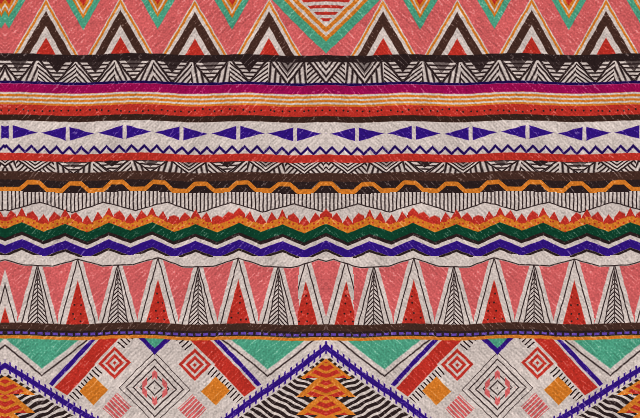
Give the GLSL for this pattern, as a WebGL 2 fragment shader.

```glsl
#version 300 es
precision highp float;
// Hand-inked folk textile: stacked bands of peaks, hatching, darts, zigzags, spikes and lozenges.
// The sheet is 500 units tall with y running down; x is folded into mirrored halves, and each
// band is built from triangle waves, then roughened with gradient noise like pencil on paper.
uniform vec2 u_resolution;
out vec4 fragColor;

const vec3 paper = vec3(.82, .76, .73), dark = vec3(.17, .12, .12), brown = vec3(.27, .17, .14);
const vec3 red = vec3(.74, .19, .15), pink = vec3(.82, .37, .37), orange = vec3(.83, .47, .15);
const vec3 blue = vec3(.19, .08, .48), green = vec3(.3, .62, .5), forest = vec3(.06, .25, .17);
vec3 col = paper;
float aa;

void ink(vec3 c, float d) { col = mix(c, col, smoothstep(-aa, aa, d)); }
float band(float v, float lo, float hi) { return max(lo - v, v - hi); }
// Distance to the nearest multiple of T
float tri(float x, float T) { return abs(mod(x + T * .5, T) - T * .5); }

vec2 hash(vec2 c) {
  c = vec2(dot(c, vec2(127.1, 311.7)), dot(c, vec2(269.5, 183.3)));
  return 2. * fract(sin(c) * 43758.5) - 1.;
}
float noise(vec2 p) {
  vec2 i = floor(p), f = p - i, u = f * f * (3. - 2. * f), e = vec2(1, 0);
  return mix(mix(dot(hash(i), f), dot(hash(i + e), f - e), u.x),
    mix(dot(hash(i + e.yx), f - e.yx), dot(hash(i + 1.), f - 1.), u.x), u.y);
}
float dots(vec2 p, float T) {
  vec2 c = floor(p / T);
  return length(p - (c + .5 + .25 * hash(c)) * T) - 1.;
}

// Nested triangles over a baseline, with a broad V on the mirror axis
void peaks(float x, float y) {
  float t = .5 * y - .87 * tri(max(x, 23.5) - 68., 89.), u = .7 * (x + y);
  col = pink;
  ink(paper, -1. - t);
  ink(orange, band(t, .5, 3.));
  ink(brown, band(t, 7., 16.));
  ink(red, 23. - t);
  ink(green, t + 20.5);
  ink(orange, t + 27.5);
  ink(paper, t + 30.);
  ink(orange, t + 32.);
  ink(red, t + 35.);
  ink(green, u - 45.);
  ink(orange, u - 35.);
  ink(paper, u - 31.);
  ink(orange, u - 27.5);
  ink(paper, u - 23.);
  ink(red, max(u - 20., tri(y, 8.) - 1.8));
}

// Triangles filled with strokes in changing directions; y is measured from the band top
void hatching(float x, float y, float h) {
  float l = tri(x, 46.), k = hash(vec2(floor(x / 46. + .5), h)).x;
  float seam = .75 * (l - (h - y) * 20. / h);
  float s = seam < 0. ? (k > 0. ? y : seam) : .7 * (l + y * k * 1.5);
  ink(dark, min(tri(s, 4.6) - .9, abs(seam) - 1.2));
  ink(dark, max(seam + 7., -k));
}

// Arches, comb, flames and the two bold zigzags
void zigzags(float x, float y) {
  float zig = tri(x, 52.), z = y - .4 * zig, edge = 243. + .3 * tri(x - 38., 76.);
  ink(dark, max(y - edge, tri(x, 4.7) - .7));
  ink(dark, abs(y - edge) - .6);
  float tooth = 1.5 * tri(x, 13.) * (.8 + .4 * hash(vec2(floor(x / 13. + .5))).x);
  ink(red, .6 * (250. + .3 * zig + tooth - y));
  ink(orange, 259. + 3. * noise(vec2(x, y) * .15) - z);
  ink(red, max(258. - z, dots(vec2(x, y), 6.)));
  ink(forest, 268. - z);
  ink(dark, 279. - z);
  ink(paper, 283. - z);
  ink(blue, band(z, 288., 298.));
  ink(dark, band(z, 298., 301.));
  if (y < 231.) {
    col = dark;
    ink(orange, abs(y - 219. - clamp(.9 * tri(x, 50.) - 5.4, 0., 10.)) - 3.4);
  }
}

// White spikes between pink wedges, alternately holding a red cone or a feather
void spikes(float x, float y) {
  float k = floor((x - 9.) / 48. + .5), odd = mod(k, 2.);
  float l = abs(x - (k < 1. ? 24. : 9. + 48. * k));
  float top = 310. + .3 * min(tri(x - 9., 96.), 30.), g = l - .27 * (y - 310. - 8. * odd);
  ink(pink, max(5.5 - g, top + 1. - y));
  ink(dark, max(abs(g) - .6, top - y));
  ink(dark, abs(y - top) - .6);
  if (odd < .5) {
    float cone = l - .27 * (y - 336.);
    ink(red, cone);
    ink(dark, max(cone + 2., dots(vec2(x, y), 9.)));
  } else {
    float leaf = l - .19 * (y - 325.);
    ink(dark, max(leaf, min(l - .5, tri(y - l, 5.) - .8)));
    ink(dark, abs(leaf) - .5);
  }
}

// Lozenge patchwork crossed by laddered chevrons with stepped trees inside
void patchwork(float x, float y) {
  float m = abs(x - 205.), f = .73 * (m - .93 * (y - 406.)), r = .7 * (m + abs(y - 466.));
  ink(dark, max(r - 30., tri(r, 6.) - .6));
  ink(pink, max(band(r, 9., 15.), tri(m, 12.) - 3.));
  ink(dark, max(band(f, 18., 29.), tri(y + m, 7.) - 1.));
  ink(red, band(f, 31., 48.));
  ink(blue, band(f, 51., 56.));
  float gem = .7 * (abs(m - 48.) + abs(y - 436.));
  ink(paper, gem - 17.);
  ink(red, max(gem - 15., 1.4 - tri(gem - 3., 6.)));
  ink(orange, .7 * (abs(m - 73.) + abs(y - 468.)) - 12.);
  ink(pink, max(.7 * (abs(m - 45.) + abs(y - 489.)) - 12., tri(y + m, 6.) - 2.));
  float vee = .7 * (m + y - 426.), flag = .6 * (.8 * abs(m - 135.) + y - 442.);
  ink(blue, vee);
  ink(green, vee + 5.);
  ink(paper, flag - 7.);
  ink(dark, abs(flag - 5.) - .6);
  ink(green, flag);
  float a = max(.81 * (y - 408. - .73 * x), .86 * (y - 432. - .6 * (384. - x)));
  ink(paper, -3. - a);
  ink(blue, max(band(a, 0., 12.), min(3. - min(a, 12. - a), tri(x, 7.) - 1.) * 1.));
  float c = min(x, 384. - x), tree = .6 * (c - 10. - 1.2 * mod(y - 430., 22.));
  ink(dark, max(14. - a, tri(y + .5 * c + 5. * noise(vec2(x, y) * .07), 8.) - 2.2));
  ink(orange, max(17. - a, tree));
  ink(red, max(max(20. - a, tree + 6.), tri(y + .4 * c, 9.) - 2.6));
}

void main() {
  aa = 350. / u_resolution.y;
  vec2 p = gl_FragCoord.xy * 500. / u_resolution.y;
  p = vec2(tri(p.x - 390., 768.), 500. - p.y);
  vec2 q = p + .9 * vec2(noise(p * .11), noise(p * .13 + 40.));
  float x = q.x, y = q.y + 5. * noise(vec2(p.x * .012, 3.5));

  if (y < 70.) peaks(x, y);
  else if (y < 101.) hatching(x, y - 74., 26.);
  else if (y < 190.) {
    // Ruled stripes, paired darts and a fine zigzag
    ink(orange, max(band(y, 112., 128.), tri(y - 116., 5.) - 1.3));
    ink(red, band(y, 127., 140.));
    ink(dark, max(band(y, 129., 137.), dots(q, 8.)));
    float l = tri(x - 37., 68.);
    ink(blue, max(2.5 - l, abs(y - 160.) - .28 * (31. - l)));
    ink(blue * .7, .7 * (abs(y - 184. + tri(x, 15.)) - 1.9));
  }
  else if (y < 212.) hatching(x + 20., y - 194., 14.);
  else if (y < 307.) zigzags(x, y);
  else if (y < 398.) spikes(x, y);
  else patchwork(x, y);

  // Separators
  ink(dark, band(y, 66., 74.));
  ink(blue * .6, band(y, 99., 102.));
  ink(vec3(.6, .05, .3), band(y, 102., 112.));
  ink(brown * .8, band(y, 139., 146.));
  ink(red, band(y, 185., 194.));
  ink(brown, band(y, 207., 217.));
  ink(brown, band(y, 388., 397.));
  ink(dark, band(y, 396., 403.));
  ink(blue + .2, max(abs(y - 400.) - 1.5, tri(x, 9.) - 3.));
  ink(orange, band(y, 403., 407.));

  // Pencil strokes, paper tooth and worn pigment
  float stroke = noise(vec2(p.x + p.y, p.x - p.y) * vec2(.06, .3)), tooth = noise(p * .45);
  col = mix(col, paper, .3 * smoothstep(.1, .6, stroke + .6 * tooth));
  col *= .97 + .2 * stroke + .22 * tooth + .1 * noise(p * .03);
  fragColor = vec4(clamp(col, 0., 1.), 1);
}
```
